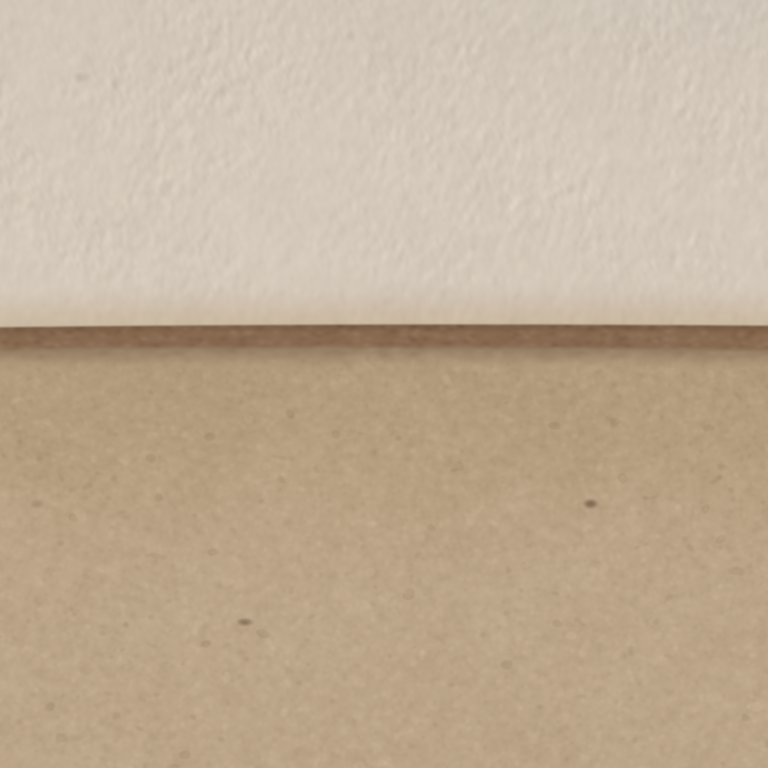
This texture is drawn by a Shadertoy shader. Its source:

```glsl
// A pale sheet of paper lies over tan cardboard, its cut edge a dark brown strip.
// Horizontal layers are blended by height; soft cellular noise gives the grain
// and embossing, and layered sines give the broad unevenness.

vec2 hash2(vec2 p) {
    vec3 q = fract(p.xyx * vec3(0.1031, 0.1030, 0.0973));
    q += dot(q, q.yzx + 33.33);
    return fract((q.xx + q.yz) * q.zy);
}

// Soft light and dark blobs around scattered cell points, centred on zero
float grain(vec2 p) {
    vec2 cell = floor(p);
    float sum = 0.0;
    for (int y = -1; y <= 1; y++)
    for (int x = -1; x <= 1; x++) {
        vec2 id = cell + vec2(x, y);
        vec2 offset = id + hash2(id) - p;
        sum += (hash2(id + 71.0).x - 0.5) * exp(-4.0 * dot(offset, offset));
    }
    return sum;
}

// Broad mottling, roughly -1 to 1
float mottle(vec2 p) {
    float sum = 0.0, weight = 0.5;
    for (int i = 0; i < 4; i++) {
        sum += weight * sin(p.x + 1.7 * sin(p.y * 0.8)) * sin(p.y + 1.3 * sin(p.x * 0.7));
        p = mat2(1.5, 1.1, -1.1, 1.5) * p + 2.3;
        weight *= 0.65;
    }
    return sum;
}

// Slanted relief, lit from the upper left
float relief(vec2 p) {
    vec2 lightStep = vec2(0.30, -0.14);
    return grain(p + lightStep) - grain(p - lightStep);
}

vec3 paper(vec2 uv, float above) {
    vec3 col = mix(vec3(0.832, 0.785, 0.728), vec3(0.812, 0.772, 0.720),
                   smoothstep(0.2, 0.42, above) * (0.4 + 0.6 * uv.x));
    col = mix(vec3(0.795, 0.728, 0.640), col, smoothstep(0.0, 0.06, above));
    // Embossed fibres, uneven in strength, fade towards the cut edge
    vec2 slant = vec2(uv.x - 0.2 * uv.y, uv.y);
    float fibres = relief(slant * vec2(105.0, 62.0))
                 + 0.6 * relief(vec2(uv.x + 0.3 * uv.y, uv.y) * vec2(150.0, 110.0) + 40.0);
    float patches = clamp(0.85 + 0.8 * mottle(uv * 11.0), 0.3, 1.6);
    col += 0.036 * fibres * patches * smoothstep(-0.03, 0.10, above);
    // Faint upright streaks, clouds and pores
    col += 0.006 * mottle(uv * vec2(70.0, 14.0)) + 0.006 * mottle(uv * 13.0 + 5.0);
    col += 0.024 * grain(uv * vec2(120.0, 85.0) + 23.0);
    return col;
}

vec3 cardboard(vec2 uv, float below) {
    vec3 col = mix(vec3(0.697, 0.602, 0.484), vec3(0.733, 0.645, 0.531),
                   smoothstep(0.04, 0.36, below + 0.03 * mottle(uv * 7.0)));
    col += 0.034 * grain(uv * 160.0) + 0.036 * grain(uv * vec2(85.0, 100.0) + 17.0);
    col += vec3(0.008, 0.009, 0.010) * mottle(uv * 16.0);
    // Faint pulp flecks, darker where the blobs run deepest
    float pulp = grain(uv * vec2(62.0, 74.0) + 9.0);
    col -= 0.035 * smoothstep(0.32, 0.55, -pulp);
    col += 0.022 * smoothstep(0.32, 0.55, pulp);
    return col;
}

// Soft oval speck
float speck(vec2 uv, vec2 centre, vec2 radius) {
    return smoothstep(1.4, 0.1, length((uv - centre) / radius));
}

void mainImage(out vec4 fragColor, in vec2 fragCoord) {
    vec2 uv = fragCoord / iResolution.xy;
    // Slightly bowed cut line
    float edge = 0.5775 - 0.010 * (uv.x - 0.6) * (uv.x - 0.6);
    float above = uv.y - edge, below = -above;

    // Board with the shadow cast beneath the sheet
    vec3 col = cardboard(uv, below);
    float ragged = 0.006 * grain(uv * vec2(55.0, 90.0)) + 0.0015 * mottle(uv * vec2(20.0, 4.0));
    float shadow = smoothstep(0.058, 0.029, below + ragged);
    vec3 shade = vec3(0.585, 0.497, 0.395) + 0.05 * grain(uv * vec2(70.0, 130.0));
    col = mix(col, shade, shadow);

    // Cut edge, darkest along its upper rim
    vec3 cut = mix(vec3(0.475, 0.365, 0.270), vec3(0.530, 0.415, 0.312),
                   smoothstep(0.001, 0.013, below));
    cut += 0.07 * grain(uv * vec2(95.0, 140.0)) + 0.010 * mottle(uv * vec2(30.0, 60.0));
    float thickness = 0.028 + 0.003 * uv.x + 0.3 * ragged;
    col = mix(col, cut, smoothstep(0.005, -0.005, below - thickness));

    // Sheet of paper on top
    col = mix(col, paper(uv, above), smoothstep(-0.0025, 0.0025, above));

    // Larger dark inclusions
    float dark = speck(uv, vec2(0.769, 0.344), vec2(0.009, 0.006));
    dark += 0.8 * speck(uv, vec2(0.319, 0.190), vec2(0.010, 0.005));
    dark += 0.3 * speck(uv, vec2(0.105, 0.899), vec2(0.009, 0.007));
    dark += 0.3 * speck(uv, vec2(0.048, 0.344), vec2(0.008, 0.006));
    col -= vec3(0.23, 0.22, 0.20) * dark;

    fragColor = vec4(clamp(col, 0.0, 1.0), 1.0);
}
```
